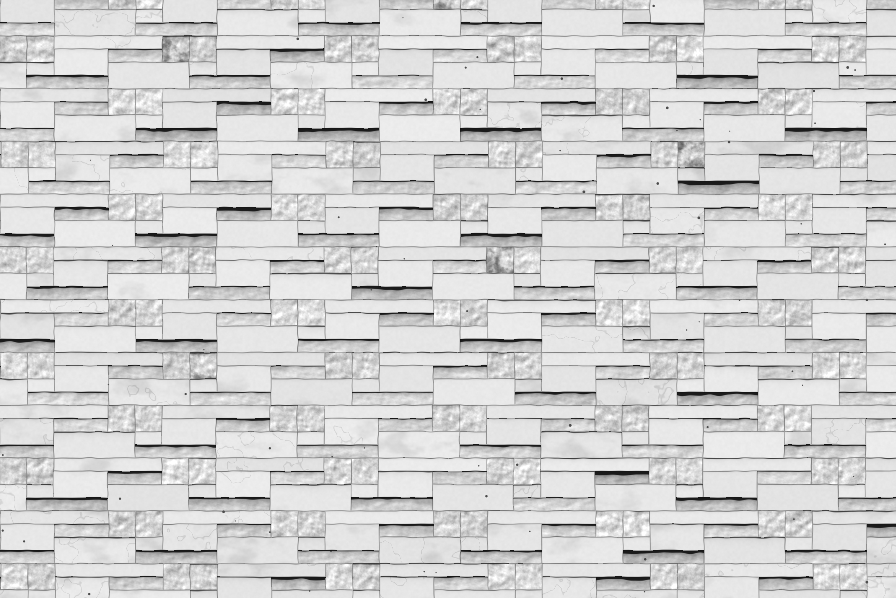
Give the GLSL for this texture, as a WebGL 2 fragment shader.

```glsl
#version 300 es
precision highp float;
// Wall of pale split-stone cladding: smooth blocks, rough squares and sunken strips.
// Each course repeats one cell of 6 x 4 modules, and every other course is shifted sideways.
// A lookup returns the stone under a point; its edges give joints and shadows, noise gives wear.
uniform vec2 u_resolution;
out vec4 fragColor;

const float SPAN = 768.0;                // canvas width in design units
const vec2 MODULE = vec2(23.2, 11.31);   // smallest stone step
const vec2 CELL = vec2(6.0, 4.0);        // modules in one repeat
const vec2 START = vec2(46.5, -14.6);    // first cell, from the top left
const float COURSE_SHIFT = 2.0;          // modules, every other course
const float SMOOTH_GREY = 0.905;
const float ROUGH_GREY = 0.84;
const float SUNKEN_GREY = 0.845;
const float JOINT_GREY = 0.36;
const float SHADOW_GREY = 0.07;
const float JOINT_HALF = 0.42;           // design units
const int SMOOTH = 0, ROUGH = 1, SUNKEN = 2;

float hash(vec2 p) {
  vec3 q = fract(vec3(p.xyx) * 0.1031);
  q += dot(q, q.yzx + 33.33);
  return fract((q.x + q.y) * q.z);
}

float noise(vec2 p) {
  vec2 i = floor(p), f = fract(p);
  f = f * f * (3.0 - 2.0 * f);
  return mix(mix(hash(i), hash(i + vec2(1, 0)), f.x),
             mix(hash(i + vec2(0, 1)), hash(i + vec2(1, 1)), f.x), f.y);
}

float fbm(vec2 p) {
  float sum = 0.0, gain = 0.5;
  for (int i = 0; i < 4; i++) {
    sum += gain * noise(p);
    p = mat2(1.6, 1.2, -1.2, 1.6) * p + 17.0;
    gain *= 0.5;
  }
  return sum;
}

// Stone containing c, as left, top, right, bottom in modules.
vec4 findStone(vec2 c, out int kind) {
  kind = SMOOTH;
  if (c.x < 2.0 && c.y < 1.0) return vec4(-2, 0, 2, 1);
  if (c.x < 3.0 && c.y >= 2.0) return vec4(0, 2, 3, 4);
  if (c.x >= 4.0 && c.y < 3.0) return vec4(4, 1, 6, 3);
  if (c.x >= 3.0 && c.y >= 2.0 && c.y < 3.0) return vec4(3, 2, 4, 3);
  kind = SUNKEN;
  if (c.x < 2.0) return vec4(0, 1, 2, 2);
  if (c.y >= 3.0) return vec4(3, 3, 6, 4);
  kind = ROUGH;
  return c.x < 3.0 ? vec4(2, 0, 3, 2) : vec4(3, 0, 4, 2);
}

// Light on a broken face, from the slope of its height.
float relief(vec2 p) {
  return fbm(p) - fbm(p + vec2(0.25, 0.4));
}

void main() {
  vec2 p = vec2(gl_FragCoord.x, u_resolution.y - gl_FragCoord.y) / u_resolution.x * SPAN;
  float aa = SPAN / u_resolution.x;

  // Locate the cell, with slightly uneven edges and courses
  vec2 wobble = vec2(noise(p * 0.13), noise(p * 0.13 + 50.0)) - 0.5;
  vec2 g = (p + wobble * 0.9 - START) / MODULE;
  float course = floor(g.y / CELL.y);
  g.x -= COURSE_SHIFT * mod(course, 2.0) + 0.08 * (hash(vec2(course, 9.0)) - 0.5);
  vec2 cell = vec2(floor(g.x / CELL.x), course);
  vec2 c = g - cell * CELL;
  if (c.x >= 4.0 && c.y < 1.0) {         // long strips cross the cell border
    c.x -= CELL.x;
    cell.x += 1.0;
  }
  int kind;
  vec4 box = findStone(c, kind);
  vec2 id = cell * CELL + box.xy + 100.0;
  float tone = hash(id), wear = hash(id + 31.7), depth = hash(id + 73.1);

  // Stone faces
  vec2 fromStart = (c - box.xy) * MODULE, toEnd = (box.zw - c) * MODULE;
  float grain = fbm(p * 0.45) - 0.47;
  float grey;
  if (kind == SMOOTH) {
    grey = SMOOTH_GREY + 0.04 * (tone - 0.5) + 0.035 * grain;
    float stain = fbm(p * vec2(0.035, 0.06) + id);
    grey -= 0.08 * smoothstep(0.5, 0.8, stain) * step(0.5, wear);
    float vein = abs(fbm(p * 0.04 + id * 3.0) - 0.48);
    grey -= 0.09 * (1.0 - smoothstep(0.0, 0.015, vein)) * step(0.78, wear);
  } else if (kind == ROUGH) {
    grey = ROUGH_GREY + 0.07 * (tone - 0.5) + 0.55 * relief(p * 0.16 + id) + 0.12 * grain;
    grey -= 0.3 * step(0.93, wear) * smoothstep(0.35, 0.65, fbm(p * 0.12));
  } else {
    grey = SUNKEN_GREY + 0.06 * (tone - 0.5) + 0.3 * relief(p * vec2(0.12, 0.2) + id);
    grey += 0.08 * grain;
  }

  // Small pits
  vec2 pit = floor(p / 9.0);
  vec2 centre = (pit + 0.25 + 0.5 * vec2(hash(pit + 3.0), hash(pit + 8.0))) * 9.0;
  float pitSize = 0.4 + 0.8 * hash(pit + 5.0);
  float pitMask = 1.0 - smoothstep(pitSize - 0.5 * aa, pitSize + 0.5 * aa, length(p - centre));
  grey = mix(grey, 0.3, pitMask * step(0.985, hash(pit + 21.0)));

  // Joints
  float side = min(fromStart.x, toEnd.x), level = min(fromStart.y, toEnd.y);
  vec2 joint = 1.0 - smoothstep(JOINT_HALF - 0.5 * aa, JOINT_HALF + 0.5 * aa, vec2(side, level));
  joint *= vec2(0.6, 0.65) * (0.55 + 0.7 * noise(p * 0.05 + id));
  grey = mix(grey, JOINT_GREY, max(joint.x, joint.y));

  // Shadows thrown down from the stone above
  float overhang = kind == SUNKEN ? 0.5 + 2.4 * depth * depth : 0.9 * smoothstep(0.6, 1.0, depth);
  overhang *= 0.65 + 0.7 * noise(vec2(p.x * 0.12, id.y));
  float core = 1.0 - smoothstep(overhang - 0.6 * aa, overhang + 0.6 * aa, fromStart.y);
  float fade = exp(-fromStart.y / (1.0 + 1.6 * overhang)) * (kind == SUNKEN ? 0.55 : 0.12);
  grey *= 1.0 - fade * (0.5 + 0.5 * depth);
  grey = mix(grey, SHADOW_GREY, core * (kind == SUNKEN ? 0.92 : 0.6 * step(0.6, depth)));
  fragColor = vec4(vec3(clamp(grey, 0.0, 1.0)), 1.0);
}
```
